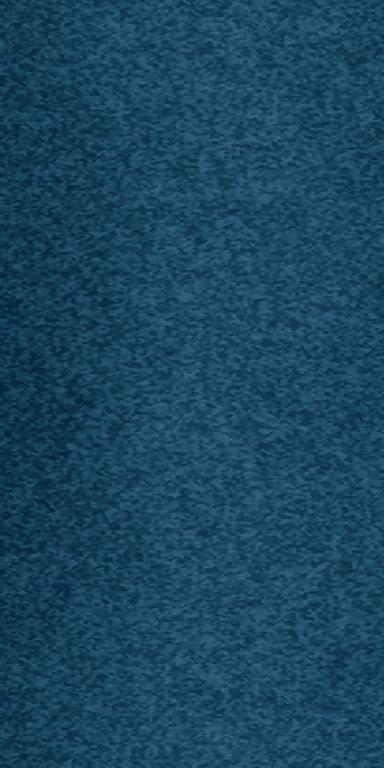
A WebGL 2 fragment shader for this texture:

```glsl
#version 300 es
precision highp float;
// Deep blue woven cloth: fine slanted flecks under a soft, uneven light.

uniform vec2 u_resolution;
out vec4 fragColor;

// Three random values from 0 to 1 for a cell
vec3 hash3(vec2 cell) {
    vec3 p = fract(cell.xyx * vec3(0.1031, 0.1030, 0.0973));
    p += dot(p, p.yxz + 33.33);
    return fract((p.xxy + p.yzz) * p.zyx);
}

// Cellular noise from -1 to 1: each cell holds one soft elongated fleck
// falloff: tightness along and across the fleck; tilt: largest angle
float fleckNoise(vec2 p, vec2 falloff, float tilt, float seed) {
    vec2 cell = floor(p);
    float toneSum = 0.0;
    float weightSum = 0.0001;
    for (int y = -1; y <= 1; y++) {
        for (int x = -1; x <= 1; x++) {
            vec2 neighbour = cell + vec2(x, y);
            vec3 placement = hash3(neighbour + seed);
            float tone = 2.0 * hash3(neighbour + seed + 57.0).x - 1.0;
            float angle = (2.0 * placement.z - 1.0) * tilt;
            vec2 d = p - neighbour - mix(vec2(0.1), vec2(0.9), placement.xy);
            vec2 axis = vec2(cos(angle), sin(angle));
            vec2 local = vec2(dot(d, axis), dot(d, vec2(-axis.y, axis.x)));
            float weight = exp(-dot(local * local, falloff));
            toneSum += tone * weight;
            weightSum += weight;
        }
    }
    return toneSum / weightSum;
}

// Broad light: dark left side, bright band right of centre
float broadLight(vec2 uv) {
    float sway = 0.03 * sin(uv.y * 7.0 + 0.8) + 0.02 * sin(uv.y * 13.0 + uv.x * 4.0);
    float x = uv.x + sway;
    float leftShadow = 1.0 - smoothstep(-0.05, 0.5, x);
    float depth = 0.22 + 0.06 * cos((uv.y - 0.45) * 5.0);
    float band = 0.08 * cos((x - 0.6) * 5.0);
    return band - depth * leftShadow;
}

// Dye colour from shadow (0) to highlight (1)
vec3 dyeColour(float tone) {
    float t = clamp(tone, -0.15, 1.2);
    vec3 shadow = vec3(0.04, 0.18, 0.27);
    vec3 slope = vec3(0.10, 0.19, 0.21);
    vec3 curve = vec3(0.05, 0.0, 0.0);
    return shadow + slope * t + curve * t * t;
}

void main() {
    vec2 uv = gl_FragCoord.xy / u_resolution;
    vec2 p = gl_FragCoord.xy / u_resolution.y;

    // Fine thread flecks
    float grain = fleckNoise(p * vec2(205.0, 265.0), vec2(2.6, 8.0), 0.75, 3.0);

    // Worn patches at two sizes
    float patches = fleckNoise(p * vec2(14.0, 18.0), vec2(3.0), 0.0, 11.0);
    float mottle = fleckNoise(p * vec2(48.0, 60.0), vec2(3.0, 4.0), 0.6, 29.0);

    float tone = 0.525 + broadLight(uv);
    tone += 0.48 * grain + 0.06 * patches + 0.08 * mottle;

    fragColor = vec4(dyeColour(tone), 1.0);
}
```
